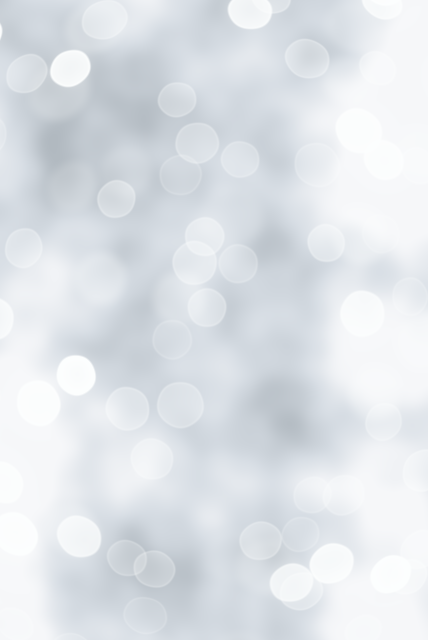
Write a WebGL 2 fragment shader that draws this background.

```glsl
#version 300 es
precision highp float;

uniform vec2 u_resolution;
out vec4 fragColor;

const vec3 SHADOW = vec3(0.680, 0.712, 0.740);
const vec3 MIST = vec3(0.838, 0.864, 0.892);
const vec3 HAZE = vec3(0.966, 0.970, 0.978);
const vec3 GLOW = vec3(0.990, 0.996, 0.996);

vec2 hash2(vec2 p) {
    vec3 q = fract(p.xyx * vec3(0.1031, 0.1030, 0.0973));
    q += dot(q, q.yzx + 33.33);
    return fract((q.xx + q.yz) * q.zy);
}

float cornerSlope(vec2 corner, vec2 offset) {
    float angle = 6.28318 * hash2(corner).x;
    return dot(vec2(cos(angle), sin(angle)), offset);
}

float gradientNoise(vec2 p) {
    vec2 i = floor(p), f = fract(p);
    vec2 w = f * f * f * (f * (f * 6.0 - 15.0) + 10.0);
    vec2 e = vec2(1.0, 0.0);
    float low = mix(cornerSlope(i, f), cornerSlope(i + e.xy, f - e.xy), w.x);
    float high = mix(cornerSlope(i + e.yx, f - e.yx), cornerSlope(i + e.xx, f - e.xx), w.x);
    return mix(low, high, w.y);
}

float softSpot(vec2 uv, vec2 middle, vec2 spread) {
    vec2 q = (uv - middle) / spread;
    return exp(-dot(q, q));
}

// Blurred grey backdrop, lighter towards the sides
vec3 backdrop(vec2 p, vec2 uv) {
    float clouds = 0.58 * gradientNoise(p * 4.0 + 17.3)
                 + 0.44 * gradientNoise(p * 8.5 + 41.7)
                 + 0.20 * gradientNoise(p * 18.0 + 5.1);
    float left = (1.0 - smoothstep(0.0, 0.2, uv.x)) * (1.0 - smoothstep(0.3, 0.6, uv.y));
    float right = smoothstep(0.64, 0.96, uv.x) * mix(0.6, 1.0, smoothstep(0.4, 0.8, uv.y));
    float dusk = softSpot(uv, vec2(0.42, 0.79), vec2(0.42, 0.16))
               + 0.7 * softSpot(uv, vec2(0.6, 0.44), vec2(0.14, 0.12))
               + 0.6 * softSpot(uv, vec2(0.5, 0.12), vec2(0.34, 0.08));
    float tone = 0.50 + clouds + 0.62 * left + 0.62 * right - 0.24 * dusk;
    vec3 dark = mix(SHADOW, MIST, smoothstep(-0.12, 0.56, tone));
    return mix(dark, HAZE, smoothstep(0.4, 1.02, tone));
}

// Signed distance to a lens disc, flattened along the line to the centre
float lensDisc(vec2 offset, vec2 fromCentre, float radius, float phase) {
    float reach = length(fromCentre);
    vec2 radial = fromCentre / max(reach, 0.001);
    vec2 local = vec2(dot(offset, radial), dot(offset, vec2(-radial.y, radial.x)));
    local.x *= 1.0 + 0.9 * reach * reach;
    float angle = atan(local.y, local.x + 0.00001);
    return length(local) - radius * (1.0 + 0.01 * cos(5.0 * angle + phase));
}

// Jittered grid of translucent discs laid over a colour
vec3 addDiscs(vec3 colour, vec2 p, vec2 centre, float cell, float seed, float radius,
              float blur, vec2 density, vec2 opacity, float rim, float halo) {
    vec2 home = floor(p / cell);
    for (int y = -1; y <= 1; y++) {
        for (int x = -1; x <= 1; x++) {
            vec2 id = home + vec2(x, y);
            vec2 spot = (id + hash2(id + seed)) * cell;
            vec2 pick = hash2(id + seed + 57.0);
            vec2 vary = hash2(id + seed + 113.0);
            vec2 fromCentre = spot - centre;
            float side = smoothstep(0.15, 0.4, abs(fromCentre.x) / (2.0 * centre.x));
            float present = step(pick.x, mix(density.x, density.y, side));
            float d = lensDisc(p - spot, fromCentre, radius * mix(0.9, 1.12, vary.x), 6.28 * vary.y);
            float body = 1.0 - smoothstep(-blur, blur, d);
            float ring = exp(-pow((d + blur) / (blur * 0.9), 2.0));
            float spill = halo * exp(-max(d, 0.0) * 75.0) * (1.0 - body);
            float strength = mix(opacity.x, opacity.y, pick.y);
            float cover = strength * body * (0.9 + 0.1 * smoothstep(-radius, 0.0, d));
            colour = mix(colour, GLOW, present * clamp(cover + rim * ring + spill, 0.0, 1.0));
        }
    }
    return colour;
}

void main() {
    vec2 uv = gl_FragCoord.xy / u_resolution;
    vec2 p = gl_FragCoord.xy / u_resolution.y;
    vec2 centre = vec2(0.5 * u_resolution.x / u_resolution.y, 0.5);

    vec3 colour = backdrop(p, uv);
    // Wide defocused blobs, faint discs, then bright discs
    colour = addDiscs(colour, p, centre, 0.13, 11.0, 0.044, 0.012,
                      vec2(0.45, 0.45), vec2(0.08, 0.32), 0.0, 0.0);
    colour = addDiscs(colour, p, centre, 0.105, 29.0, 0.033, 0.0019,
                      vec2(0.45, 0.5), vec2(0.1, 0.36), 0.1, 0.0);
    colour = addDiscs(colour, p, centre, 0.112, 83.0, 0.034, 0.0022,
                      vec2(0.16, 0.46), vec2(0.72, 1.0), 0.06, 0.14);
    fragColor = vec4(colour, 1.0);
}
```
